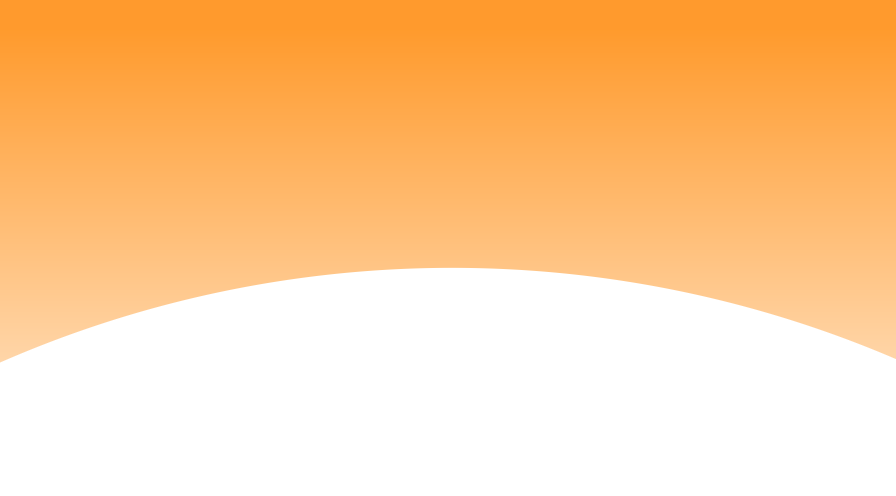
Write a WebGL 1 fragment shader that draws this background.

```glsl
precision highp float;
// A warm orange sky fading downward toward white, above a broad white hill.
// The sky is a linear ramp that starts just below the top edge; the hill is
// the cap of a large circle, smoothed by its signed distance.

uniform vec2 u_resolution;

const vec3 ORANGE = vec3(1.0, 0.605, 0.175);
const vec3 WHITE = vec3(1.0);

// Lengths are in canvas heights, with x measured from the middle.
const float FADE_START = 0.058;
const float FADE_RATE = 0.873;
const vec2 HILL_TOP = vec2(0.008, 0.460);
const float HILL_RADIUS = 2.27;

// Sky colour at a given depth below the top edge.
vec3 skyColor(float depth) {
  float fade = clamp((depth - FADE_START) * FADE_RATE, 0.0, 1.0);
  return mix(ORANGE, WHITE, fade);
}

// Signed distance to a circle given by its topmost point and radius.
float circleDistance(vec2 p, vec2 top, float radius) {
  return length(p - top + vec2(0.0, radius)) - radius;
}

// Coverage of a shape, softened over one pixel.
float coverage(float distance, float pixel) {
  return clamp(0.5 - distance / pixel, 0.0, 1.0);
}

void main() {
  float pixel = 1.0 / u_resolution.y;
  vec2 p = vec2(gl_FragCoord.x - 0.5 * u_resolution.x, gl_FragCoord.y) * pixel;

  vec3 sky = skyColor(1.0 - p.y);
  float hill = coverage(circleDistance(p, HILL_TOP, HILL_RADIUS), pixel);
  gl_FragColor = vec4(mix(sky, WHITE, hill), 1.0);
}
```
